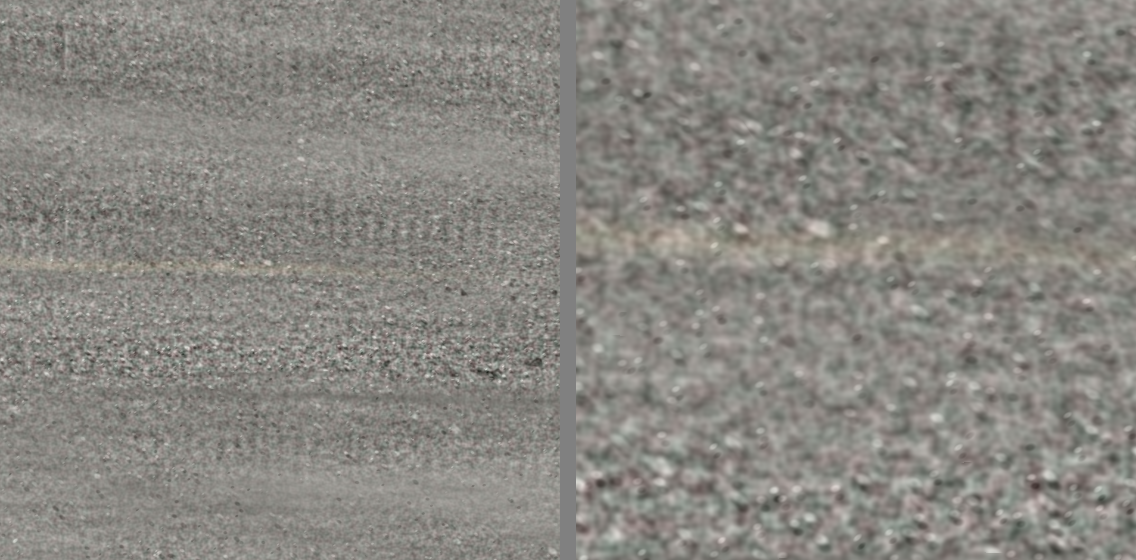
Left, the full canvas; right, a detail of the centre.
This texture is drawn by a WebGL 2 fragment shader. Its source:

```glsl
#version 300 es
precision highp float;
// Compacted grey gravel seen at a slant: long sloping bands and ruts,
// tyre ribs, a pale sandy ridge and clumps of dark and light stones.
// Layers of gradient noise carry the grain; cell loops scatter the stones.

uniform vec2 u_resolution;
out vec4 fragColor;

vec2 hash2(vec2 p) {
    vec3 q = fract(p.xyx * vec3(0.1031, 0.1030, 0.0973));
    q += dot(q, q.yzx + 33.33);
    return fract((q.xx + q.yz) * q.zy);
}

float cornerSlope(vec2 cell, vec2 offset) {
    float angle = 6.2832 * hash2(cell).x;
    return dot(vec2(cos(angle), sin(angle)), offset);
}

// Gradient noise, roughly -0.7 to 0.7
float noise(vec2 p) {
    vec2 i = floor(p), f = p - i;
    vec2 u = f * f * f * (f * (f * 6.0 - 15.0) + 10.0);
    float low = mix(cornerSlope(i, f),
                    cornerSlope(i + vec2(1, 0), f - vec2(1, 0)), u.x);
    float high = mix(cornerSlope(i + vec2(0, 1), f - vec2(0, 1)),
                     cornerSlope(i + vec2(1, 1), f - vec2(1, 1)), u.x);
    return mix(low, high, u.y);
}

// Soft stripe around a centre line
float band(float y, float centre, float width) {
    float d = (y - centre) / width;
    return exp(-d * d);
}

// Coverage of scattered, slightly flattened stones
float stones(vec2 p, float density, float seed) {
    vec2 cell = floor(p);
    float cover = 0.0;
    for (int j = -1; j <= 1; j++) {
        for (int i = -1; i <= 1; i++) {
            vec2 id = cell + vec2(i, j);
            vec2 place = hash2(id + seed);
            vec2 kind = hash2(id + seed + 57.0);
            vec2 d = p - id - 0.15 - 0.7 * place;
            d.y += d.x * (kind.y - 0.5);
            float radius = mix(0.18, 0.42, kind.y * kind.y);
            float disc = 1.0 - smoothstep(radius * 0.4, radius * 1.3, length(d * vec2(0.85, 1.1)));
            cover = max(cover, disc * step(kind.x, density));
        }
    }
    return cover;
}

void main() {
    vec2 p = gl_FragCoord.xy / u_resolution;

    // Bands tilt down to the right, more so towards the top
    float s = p.y + 0.09 * p.x * smoothstep(0.3, 0.8, p.y);
    s += 0.012 * noise(p * vec2(5.0, 3.0) + 9.0);
    float ridge = band(s, 0.535, 0.011) * smoothstep(1.1, 0.4, p.x);
    float rubble = band(s, 0.355, 0.05);

    // Broad tone and drawn-out streaks
    float tone = 0.537 + 0.07 * noise(vec2(p.x * 1.5, s * 10.0) + 3.0);
    tone += 0.06 * noise(vec2(p.x * 6.0, s * 50.0) + 17.0);
    tone += 0.035 * band(s, 0.80, 0.035) + 0.035 * band(s, 0.985, 0.015);
    tone -= 0.05 * band(s, 0.91, 0.06) * (1.0 - 0.6 * p.x);
    tone -= 0.03 * band(s, 0.63, 0.06) + 0.025 * band(s, 0.24, 0.04);
    tone += 0.025 * band(s, 0.09, 0.08) + 0.06 * ridge;
    float rut = band(s, 0.305 - 0.02 * p.x, 0.009) * smoothstep(0.12, 0.25, p.x);
    rut += band(s, 0.333, 0.006) * band(p.x, 0.5, 0.14);
    tone -= 0.06 * rut;

    // Upright tyre ribs in patches
    float ribs = band(s, 0.625, 0.055) + 0.7 * band(s, 0.93, 0.05) + 0.6 * band(s, 0.2, 0.035);
    ribs *= smoothstep(-0.35, 0.3, noise(p * vec2(5.0, 9.0) + 31.0));
    tone += 0.05 * ribs * sin(220.0 * p.x + 3.0 * noise(p * vec2(9.0, 5.0)));

    // Grain, stronger where the ground is loose
    float rough = 0.85 + 0.65 * rubble + 0.25 * band(s, 0.45, 0.05);
    rough += 0.25 * band(s, 0.61, 0.08) + 0.2 * band(s, 0.92, 0.06);
    rough -= 0.25 * band(s, 0.80, 0.04) + 0.25 * band(s, 0.10, 0.07);
    rough += 0.5 * noise(p * vec2(5.0, 12.0) + 43.0);
    rough = max(rough * (1.0 - 0.4 * min(rut, 1.0)), 0.35);
    vec2 g = vec2(p.x, s);
    float grain = 0.15 * noise(g * vec2(105.0, 120.0)) + 0.11 * noise(g * vec2(52.0, 64.0) + 7.0);
    grain += 0.11 * noise(g * vec2(180.0, 190.0) + 71.0);
    tone += grain * rough;

    // Light stones with a small shadow beneath
    float pale = 0.05 + 0.07 * rough + 0.22 * rubble + 0.12 * band(s, 0.45, 0.05);
    vec2 q = g * 85.0;
    tone -= 0.07 * rough * stones(q + vec2(-0.2, 0.45), pale, 11.0);
    tone += 0.13 * min(rough, 1.2) * stones(q, pale, 11.0);
    tone += 0.16 * stones(g * 45.0, 0.012, 83.0);

    // Dark stones, clustered to the right
    float clump = band(p.y, 0.475, 0.013) * smoothstep(0.68, 0.78, p.x);
    clump += band(p.y, 0.345, 0.025) * smoothstep(0.62, 0.72, p.x);
    float lump = noise(p * vec2(38.0, 44.0) + 23.0) + 0.4 * noise(p * 90.0);
    tone -= 0.22 * smoothstep(0.1, 0.4, lump * clump);
    tone -= 0.11 * stones(g * 75.0 + 5.0, 0.04 + 0.06 * rough, 137.0);

    // Warm grey with faint rose and olive flecks
    vec3 colour = tone + vec3(0.004, -0.004, -0.024);
    colour += vec3(0.035, -0.02, -0.005) * noise(p * 75.0 + 19.0) * rough;
    colour += vec3(0.03, 0.015, -0.015) * ridge;
    fragColor = vec4(clamp(colour, 0.0, 1.0), 1.0);
}
```
